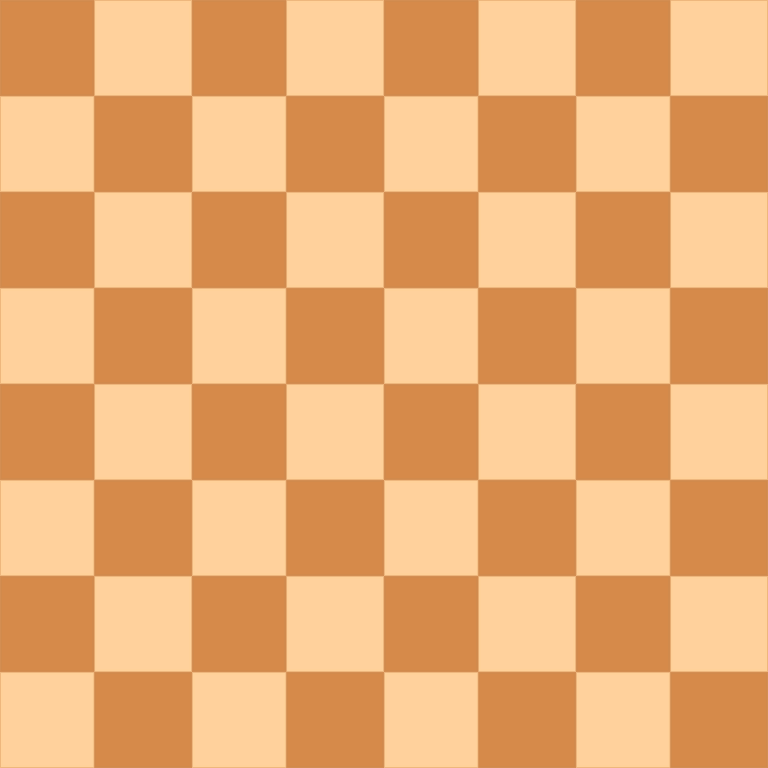
Give the GLSL for this pattern, as a WebGL 1 fragment shader.

```glsl
precision highp float;
// Draws a flat two-tone tan checkerboard with slightly uneven columns and soft seams.

uniform vec2 u_resolution;

#define CELLS 8.0
#define LIGHT vec3(1.0, 0.82, 0.61)
#define LIGHT_RIM vec3(1.0, 0.82, 0.60)
#define DARK vec3(0.84, 0.54, 0.29)
#define DARK_RIM vec3(0.82, 0.54, 0.30)
#define COLUMN_SHIFT 0.018  // leftward shift of every odd column edge, in cells
#define DARK_BLEED 0.003    // growth of dark cells over light ones, in cells
#define SEAM_SOFTNESS 0.012 // half width of the blend at a seam, in cells
#define RIM_WIDTH 0.025     // depth of the faint tint inside each cell

// Moves odd column edges while leaving even ones in place.
float unevenColumns(float x) {
  return x + 0.5 * COLUMN_SHIFT * (1.0 - cos(3.14159 * x));
}

// Signed distance to the nearest cell edge, positive inside dark cells.
float checkerDistance(vec2 p) {
  vec2 cell = floor(p);
  vec2 toEdge = 0.5 - abs(fract(p) - 0.5);
  float isDark = mod(cell.x + cell.y, 2.0);
  return (2.0 * isDark - 1.0) * min(toEdge.x, toEdge.y);
}

void main() {
  vec2 p = CELLS * gl_FragCoord.xy / u_resolution;
  p.x = unevenColumns(p.x);
  float d = checkerDistance(p) + DARK_BLEED;

  // Faint tint just inside every cell edge.
  float rim = 1.0 - step(RIM_WIDTH, abs(d));
  vec3 light = mix(LIGHT, LIGHT_RIM, rim);
  vec3 dark = mix(DARK, DARK_RIM, rim);

  // Seam blend, never narrower than about a pixel.
  float pixel = CELLS / min(u_resolution.x, u_resolution.y);
  float blend = max(SEAM_SOFTNESS, 0.7 * pixel);
  gl_FragColor = vec4(mix(light, dark, smoothstep(-blend, blend, d)), 1.0);
}
```
